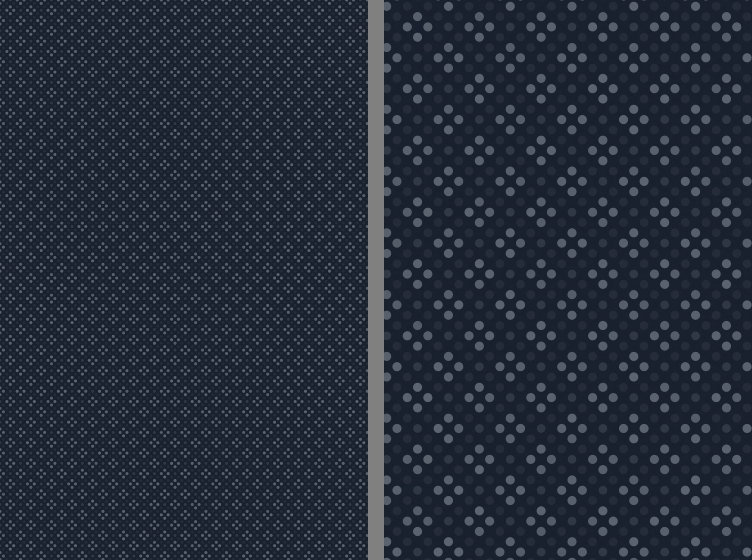
Left: the whole. Right: its middle third, enlarged.
Write a WebGL 2 fragment shader that draws this pattern.

```glsl
#version 300 es
precision highp float;
// Staggered four-dot blossoms over a lattice of faint dots on dark navy cloth.

#define REPEATS 17.87      // blossoms across the canvas width
#define GRID 6.0           // lattice steps per repeat
#define DOT_RADIUS 0.44    // in lattice steps
#define DOT_WEAR 0.12      // brightness change from dot to dot
#define CLOTH_GRAIN 0.006  // fine unevenness of the cloth
#define CLOTH vec3(0.098, 0.125, 0.180)
#define FAINT vec3(0.145, 0.170, 0.225)
#define MIDDLE vec3(0.190, 0.217, 0.272)
#define BRIGHT vec3(0.345, 0.375, 0.425)

uniform vec2 u_resolution;
out vec4 fragColor;

float hash(vec2 p) {
    return fract(sin(dot(p, vec2(127.1, 311.7))) * 43758.5453);
}

// Nearest lattice point whose coordinates add up to an odd number
vec2 nearestDot(vec2 p) {
    vec2 turned = vec2(p.x + p.y, p.x - p.y);
    vec2 odd = 2.0 * floor(turned * 0.5) + 1.0;
    return 0.5 * vec2(odd.x + odd.y, odd.x - odd.y);
}

// Steps from a lattice point to the blossom centre in its repeat
float stepsTo(vec2 id, vec2 centre) {
    vec2 offset = abs(mod(id - centre + 0.5 * GRID, GRID) - 0.5 * GRID);
    return offset.x + offset.y;
}

void main() {
    // Lattice space, measured from the upper left corner
    vec2 corner = vec2(gl_FragCoord.x, u_resolution.y - gl_FragCoord.y);
    float scale = REPEATS * GRID / u_resolution.x;
    vec2 p = corner * scale;
    vec2 id = floor(nearestDot(p) + 0.5);

    // Dots beside a blossom centre are bright, those between are subdued
    float steps = min(stepsTo(id, vec2(0.0)), stepsTo(id, vec2(0.5 * GRID)));
    bool isPetal = steps < 1.5;
    bool isCentre = mod(id.x, 0.5 * GRID) < 0.5 && mod(id.y, 0.5 * GRID) < 0.5;
    vec3 dotColor = isPetal ? BRIGHT : (isCentre ? MIDDLE : FAINT);

    // Each dot is slightly more or less worn
    float wear = (hash(id) - 0.5) * DOT_WEAR;
    dotColor = mix(CLOTH, dotColor, 1.0 + wear);

    // Smooth dot edge, about one pixel wide
    float edge = 0.6 * scale;
    float radius = isPetal ? DOT_RADIUS : DOT_RADIUS * 0.95;
    float cover = 1.0 - smoothstep(-edge, edge, length(p - id) - radius);

    vec3 color = mix(CLOTH, dotColor, cover);
    color += (hash(floor(p * 3.0)) - 0.5) * CLOTH_GRAIN;
    fragColor = vec4(color, 1.0);
}
```
